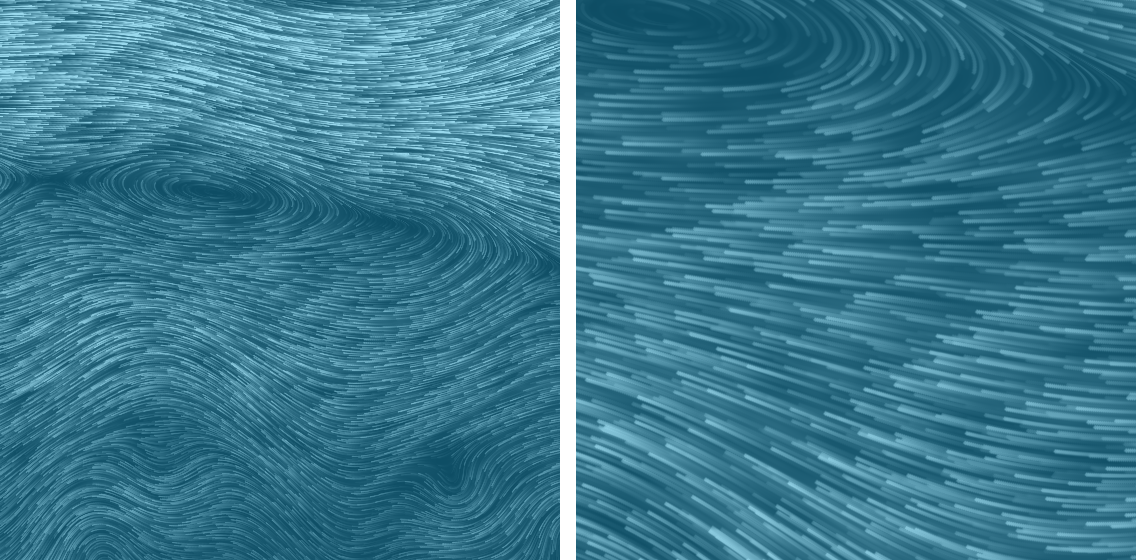
Left: the whole. Right: its middle third, enlarged.
Write a Shadertoy shader that draws this background.

```glsl
// Fine bright streaks trailing along a swirling teal flow field.
#define DEEP vec3(0.075, 0.325, 0.415)  // colour of still areas
#define LIGHT vec3(0.57, 0.82, 0.90)    // colour of the fastest streaks
#define STEPS 64                        // samples along each streamline
#define GRAIN 390.0                     // streaks across the canvas
#define BANDS 80.0                      // soft bands across the canvas
#define SPARSITY 0.85                   // share of cells without a streak head
#define TRAIL_SHORT 0.055               // trail length in slow flow
#define TRAIL_LONG 0.105                // trail length in fast flow
#define SPARKLE 0.24                    // streak strength in dark water

float hash(vec2 p) {
    return fract(sin(dot(p, vec2(127.1, 311.7))) * 43758.5453);
}

float cell(vec2 p, float cut) {
    return smoothstep(cut, 1.0, hash(p));
}

// Value noise; a high cut leaves scattered spots, edge makes them crisp.
float noise(vec2 p, float cut, float edge) {
    vec2 i = floor(p), f = smoothstep(edge, 1.0 - edge, fract(p));
    return mix(mix(cell(i, cut), cell(i + vec2(1, 0), cut), f.x),
               mix(cell(i + vec2(0, 1), cut), cell(i + vec2(1, 1), cut), f.x), f.y);
}

float bell(float x, float width) {
    x /= width;
    return exp(-x * x);
}

// Clockwise eddy that fades outside its radius.
vec2 eddy(vec2 p, vec2 centre, float radius, float strength) {
    vec2 d = (p - centre) / radius;
    return strength * vec2(d.y, -d.x) * exp(-dot(d, d));
}

vec2 flow(vec2 p) {
    // Shear line between the upper current and the lower return flow
    float h = p.y - (0.68 - 0.16 * p.x * p.x);
    float upper = 1.08 * (1.0 - exp(-max(h, 0.0) / 0.095));
    float lower = -0.5 * (1.0 - exp(min(h, 0.0) / 0.05)) * mix(0.5, 1.0, smoothstep(0.0, 0.5, p.y));

    // Slopes of the two currents
    float high = smoothstep(0.70, 0.90, p.y);
    float east = smoothstep(0.58, 0.95, p.x);
    float upSlope = 0.05 - 0.30 * bell(p.x - 0.40, 0.22) + east * mix(-0.24, 0.30, high);
    float low = 1.0 - smoothstep(0.25, 0.62, p.y);
    float downSlope = -mix(0.10, 0.75, low) * sin(8.5 * (p.x - 0.28 + 0.25 * max(p.y - 0.45, 0.0)));
    downSlope *= mix(1.0, 0.55, smoothstep(0.55, 0.8, p.x));
    downSlope += 0.4 * (1.0 - smoothstep(0.05, 0.25, p.y)) * sin(20.0 * p.x - 6.0);
    downSlope += 0.10 * sin(17.0 * p.x + 13.0 * p.y);
    vec2 v = vec2(upper + lower, upper * upSlope + lower * downSlope);

    // Long lens of closed loops on the shear line
    float turn = 0.15 * bell(p.x - 0.23, 0.10) - 0.17 * bell(p.x - 0.55, 0.10)
               - 0.28 * bell(p.x - 0.87, 0.10) - 0.16 * bell(p.x, 0.06);
    v.y += turn * bell(h, 0.11);

    // Small eddies near the lower edge
    v += eddy(p, vec2(0.82, 0.10), 0.085, 0.70);
    v += eddy(p, vec2(1.02, 0.07), 0.080, -0.65);
    v += eddy(p, vec2(0.29, 0.15), 0.090, 0.50);
    v += eddy(p, vec2(0.18, 0.03), 0.070, -0.45);
    return v;
}

void mainImage(out vec4 fragColor, in vec2 fragCoord) {
    vec2 p = fragCoord / iResolution.y;
    float speed = length(flow(p));
    float stride = mix(TRAIL_SHORT, TRAIL_LONG, clamp(speed, 0.0, 1.0)) / float(STEPS);
    mat2 tilt = mat2(0.8, 0.6, -0.6, 0.8);  // keeps grid rows off the flow

    // Walk downstream: the nearest head marks a streak, all heads form a line
    vec2 q = p;
    float streak = 0.0, line = 0.0, band = 0.0;
    for (int i = 0; i < STEPS; i++) {
        float fade = 1.0 - float(i) / float(STEPS);
        vec2 g = tilt * q;
        float spot = noise(g * GRAIN, SPARSITY, 0.18);
        streak = max(streak, fade * spot);
        line += 2.0 * fade * spot / float(STEPS);
        band += noise(g * BANDS + 37.0, 0.0, 0.0) / float(STEPS);
        vec2 v = flow(q);
        q += stride * v / (length(v) + 0.01);
    }
    line = smoothstep(0.015, 0.15, line);
    band = clamp(0.5 + 2.0 * (band - 0.5), 0.0, 1.0);

    // Faster flow glows; broad patches vary it, the lower water is dim
    float patches = noise(p * vec2(3.0, 7.0) + 5.0, 0.0, 0.0);
    float glow = pow(min(speed, 1.0), 0.9) * mix(0.78, 1.2, patches);
    glow *= mix(0.62, 1.0, smoothstep(0.05, 0.42, p.y));
    glow *= 1.0 - 0.8 * bell(p.x - 0.60, 0.16) * smoothstep(0.965, 1.0, p.y);
    float tone = glow * (0.05 + 0.36 * band + 0.52 * line + 0.42 * streak);
    tone += SPARKLE * streak * streak * smoothstep(0.0, 0.15, speed) - 0.05;
    fragColor = vec4(mix(DEEP, LIGHT, clamp(tone, -0.06, 1.06)), 1.0);
}
```
